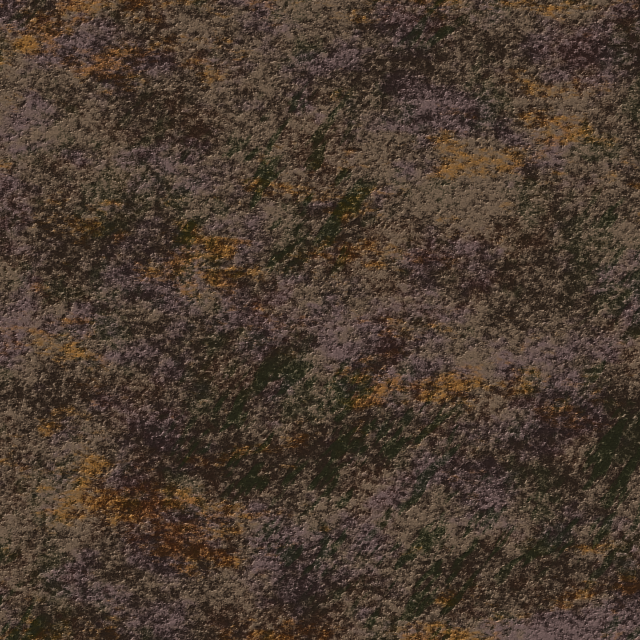
This texture is drawn by a Shadertoy shader. Its source:

```glsl
// Weathered dark brown rock crust with gritty pits, ochre stains and mossy gouges.

float hash(vec2 p) {
    vec3 q = fract(p.xyx * vec3(0.1031, 0.1030, 0.0973));
    q += dot(q, q.yzx + 33.33);
    return fract((q.x + q.y) * q.z);
}

float noise(vec2 p) {
    vec2 cell = floor(p), f = fract(p);
    f = f * f * (3.0 - 2.0 * f);
    return mix(mix(hash(cell), hash(cell + vec2(1, 0)), f.x),
               mix(hash(cell + vec2(0, 1)), hash(cell + vec2(1, 1)), f.x), f.y);
}

// Normalised fractal noise, each octave turned to hide the lattice
float fbm(vec2 p, int octaves, float gain) {
    float sum = 0.0, total = 0.0, weight = 1.0;
    for (int i = 0; i < octaves; i++) {
        sum += weight * noise(p);
        total += weight;
        weight *= gain;
        p = mat2(1.6, 1.2, -1.2, 1.6) * p + 17.3;
    }
    return sum / total;
}

// Slanted scratches, gathered in a few regions
float gouges(vec2 p) {
    vec2 slanted = vec2(dot(p, vec2(0.62, 0.78)), dot(p, vec2(-0.78, 0.62)));
    float streak = fbm(slanted * vec2(18.0, 60.0) + 71.0, 3, 0.65);
    return smoothstep(0.52, 0.68, streak) * smoothstep(0.5, 0.75, noise(p * 6.0 + 40.0));
}

// Crust thickness: 0 in pits, 1 on the pale surface
float crust(vec2 p) {
    float patches = fbm(p * vec2(8.0, 11.0) + 5.0, 5, 0.8);
    float grit = fbm(p * vec2(130.0, 150.0) + 130.0, 3, 0.85);
    return smoothstep(0.19, 0.79, 0.5 + 0.82 * (patches - 0.5) + 0.95 * (grit - 0.5)
                                  - 0.15 * gouges(p));
}

void mainImage(out vec4 fragColor, in vec2 fragCoord) {
    vec2 uv = fragCoord / iResolution.y;
    float surface = crust(uv);
    float relief = surface - crust(uv + vec2(-0.0014, 0.0017));

    vec3 pit = vec3(0.158, 0.122, 0.104);
    vec3 pale = vec3(0.402, 0.337, 0.297);
    vec3 color = mix(pit, pale, surface);

    // Mineral stains, stretched sideways and broken up by grit
    float ochre = smoothstep(0.54, 0.74, fbm(uv * vec2(7.0, 15.0) + 210.0, 6, 0.78));
    float mauve = smoothstep(0.46, 0.66, fbm(uv * vec2(8.0, 12.0) + 320.0, 5, 0.7));
    float rust = smoothstep(0.48, 0.68, fbm(uv * vec2(10.0, 13.0) + 430.0, 5, 0.7));
    color *= mix(vec3(1.0), vec3(1.25, 1.06, 0.68), ochre);
    color *= mix(vec3(1.02, 1.01, 0.93), vec3(1.01, 0.98, 1.07), mauve);
    color *= mix(vec3(1.0), vec3(1.05, 0.95, 0.91), rust * (1.0 - surface));

    // Moss in the gouges and in scattered pits
    float damp = smoothstep(0.54, 0.70, fbm(uv * 13.0 + 540.0, 5, 0.7));
    float moss = max(gouges(uv), 0.6 * damp) * (1.0 - surface);
    color *= mix(vec3(1.0), vec3(0.84, 1.09, 0.89), moss);

    // Light from the upper left, glints on raised rims, fine grain
    color *= 1.0 + 0.38 * relief;
    color += vec3(0.08, 0.078, 0.075) * smoothstep(0.25, 0.65, relief);
    color *= 0.88 + 0.24 * noise(uv * 480.0 + 9.0);

    fragColor = vec4(clamp(color, 0.0, 1.0), 1.0);
}
```
